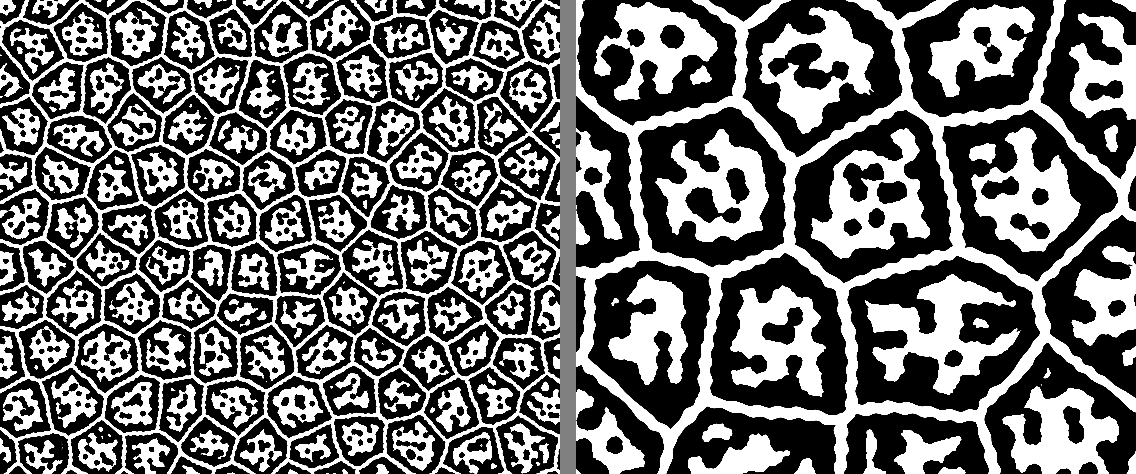
Left, the full canvas; right, a detail of the centre.
A WebGL 1 fragment shader for this pattern:

```glsl
precision highp float;
// Packed polygonal cells: white walls, black rims and a mottled black-and-white core.

uniform vec2 u_resolution;

vec2 hash2(vec2 p) {
  vec2 q = vec2(dot(p, vec2(127.1, 311.7)), dot(p, vec2(269.5, 183.3)));
  return fract(sin(q) * 43758.545);
}

// Jittered site of a hexagonal lattice, rows 0.866 apart
vec2 site(vec2 cell) {
  vec2 lattice = vec2(cell.x + 0.5 * mod(cell.y, 2.0), cell.y * 0.866);
  return lattice + (hash2(cell) - 0.5) * 0.5;
}

// Distance to the nearest wall of the Voronoi cells
float wallDistance(vec2 p) {
  float row = floor(p.y / 0.866 + 0.5);
  vec2 home = vec2(floor(p.x - 0.5 * mod(row, 2.0) + 0.5), row);
  vec2 nearest = vec2(9.0);
  for (int j = -2; j <= 2; j++) {
    for (int i = -2; i <= 2; i++) {
      vec2 offset = site(home + vec2(float(i), float(j))) - p;
      if (dot(offset, offset) < dot(nearest, nearest)) nearest = offset;
    }
  }
  float wall = 9.0;
  for (int j = -2; j <= 2; j++) {
    for (int i = -2; i <= 2; i++) {
      vec2 offset = site(home + vec2(float(i), float(j))) - p;
      vec2 across = offset - nearest;
      if (dot(across, across) > 0.0001) {
        wall = min(wall, dot(0.5 * (nearest + offset), normalize(across)));
      }
    }
  }
  return wall;
}

// Sum of soft dots that fuse where they lie close together
float dotField(vec2 p) {
  vec2 home = floor(p);
  float sum = 0.0;
  for (int j = -1; j <= 1; j++) {
    for (int i = -1; i <= 1; i++) {
      vec2 cell = home + vec2(float(i), float(j));
      vec2 offset = cell + 0.5 + (hash2(cell + 57.0) - 0.5) * 0.75 - p;
      sum += exp(-7.0 * dot(offset, offset));
    }
  }
  return sum;
}

void main() {
  vec2 p = gl_FragCoord.xy / u_resolution.y;

  // Wavy walls with a slightly ragged outline
  vec2 wobble = 0.0016 * sin(p.yx * vec2(83.0, 91.0) + 2.0 * sin(p * 47.0));
  wobble += 0.0008 * sin(p.yx * vec2(510.0, 470.0) + 3.0 * sin(p * 130.0));
  float wall = wallDistance((p + wobble) * 9.0 + 3.0);

  // Dots in the core, fused into a solid rim near the wall
  float rim = 0.8 * (1.0 - smoothstep(0.08, 0.21, wall));
  vec2 ripple = sin(p * vec2(690.0, 730.0) + 3.0 * sin(p.yx * 210.0));
  float ink = dotField(p * 52.0 + 0.4 * wobble * 52.0) + rim + 0.06 * ripple.x * ripple.y;
  float dotBlur = 10.0 / u_resolution.y;
  float core = 1.0 - smoothstep(0.53 - dotBlur, 0.53 + dotBlur, ink);

  float wallBlur = 1.5 / u_resolution.y;
  float border = 1.0 - smoothstep(0.036 - wallBlur, 0.036 + wallBlur, wall);

  gl_FragColor = vec4(vec3(max(core, border)), 1.0);
}
```
